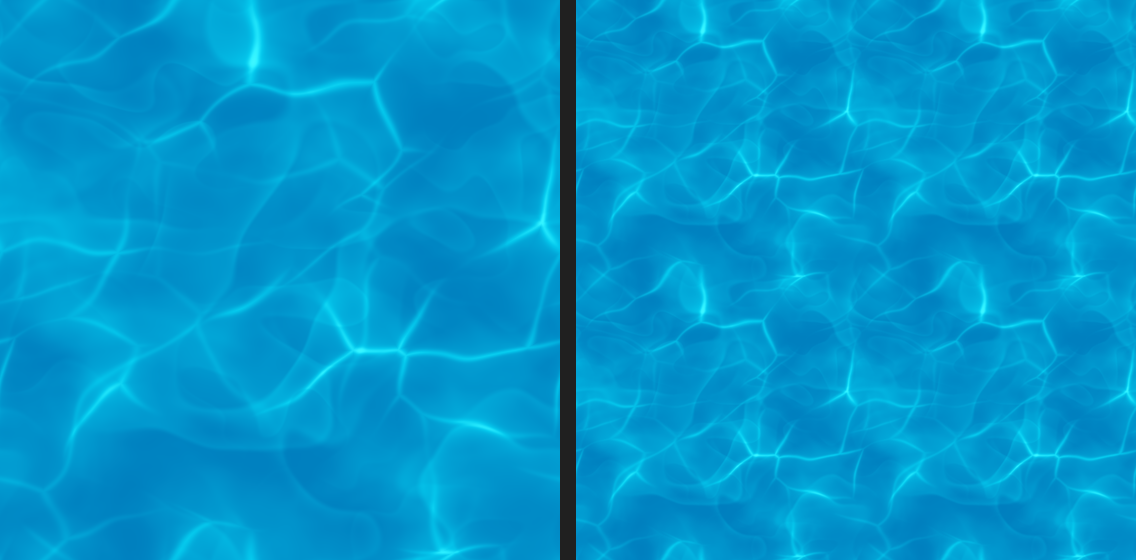
Left, the tile; right, the same tile 2 across and 2 down.
Write a WebGL 1 fragment shader that draws this texture.

```glsl
precision highp float;
uniform vec2 u_resolution;

#define DEEP vec3(0.0, 0.495, 0.745)
#define BRIGHT vec3(0.02, 0.85, 0.97)
#define GLINT vec3(0.22, 0.08, 0.02)
#define BASE_LIGHT 0.135
#define CLOUD_LIGHT 0.27
#define VEIL_LIGHT 0.25
#define GLOW_LIGHT 0.30
#define LINE_LIGHT 0.42
#define LINE_WIDTH 0.0045
#define GLOW_WIDTH 0.020
#define WARP 0.070
#define TILT 0.36

vec2 hash2(vec2 cell, vec2 period, float seed) {
  cell = mod(cell, period) + seed * 1.37;
  vec2 h = vec2(dot(cell, vec2(127.1, 311.7)), dot(cell, vec2(269.5, 183.3)));
  return fract(sin(h) * 43758.5453);
}

float corner(vec2 cell, vec2 offset, vec2 period, float seed) {
  float angle = 6.2831853 * hash2(cell, period, seed).x;
  return dot(vec2(cos(angle), sin(angle)), offset);
}

// Gradient noise that wraps over the unit square
float noise(vec2 uv, vec2 period, float seed) {
  vec2 p = uv * period;
  vec2 i = floor(p), f = p - i;
  vec2 s = f * f * f * (f * (f * 6.0 - 15.0) + 10.0);
  vec2 e = vec2(1.0, 0.0);
  float low = mix(corner(i, f, period, seed),
                  corner(i + e.xy, f - e.xy, period, seed), s.x);
  float high = mix(corner(i + e.yx, f - e.yx, period, seed),
                   corner(i + e.xx, f - e.xx, period, seed), s.x);
  return 1.4 * mix(low, high, s.y);
}

vec2 warp(vec2 uv, float seed) {
  vec2 broad = vec2(noise(uv, vec2(3.0), seed), noise(uv, vec2(3.0), seed + 1.0));
  vec2 fine = vec2(noise(uv, vec2(9.0), seed + 2.0), noise(uv, vec2(9.0), seed + 3.0));
  return uv + WARP * (broad + 0.26 * fine);
}

// Vector to a cell's seed point, in a metric stretched along the tilt
vec2 toSeed(vec2 cell, vec2 p, vec2 grid, float seed) {
  vec2 v = (cell + 0.1 + 0.8 * hash2(cell, grid, seed) - p) / grid;
  float c = cos(TILT), s = sin(TILT);
  return vec2(0.68 * (c * v.x + s * v.y), c * v.y - s * v.x);
}

// Distance to the nearest border between cells
float borderDistance(vec2 uv, vec2 grid, float seed) {
  vec2 p = uv * grid, home = floor(p), nearest = vec2(9.0);
  for (int y = -2; y <= 2; y++) {
    for (int x = -2; x <= 2; x++) {
      vec2 v = toSeed(home + vec2(x, y), p, grid, seed);
      if (dot(v, v) < dot(nearest, nearest)) nearest = v;
    }
  }
  float border = 1.0;
  for (int y = -2; y <= 2; y++) {
    for (int x = -2; x <= 2; x++) {
      vec2 v = toSeed(home + vec2(x, y), p, grid, seed);
      vec2 across = v - nearest;
      if (dot(across, across) > 1e-5)
        border = min(border, dot(0.5 * (v + nearest), normalize(across)));
    }
  }
  return border;
}

// Bright thread in a halo of changing width, fading along its length
float threads(vec2 uv, vec2 grid, float seed) {
  float d = borderDistance(warp(uv, seed), grid, seed);
  float strength = smoothstep(-0.3, 0.5, noise(uv, vec2(4.0), seed + 5.0));
  float spread = smoothstep(-0.4, 0.6, noise(uv, vec2(5.0), seed + 6.0));
  float width = LINE_WIDTH * (0.8 + 0.5 * strength);
  float core = exp(-d * d / (width * width));
  float glow = exp(-d / (GLOW_WIDTH * (0.5 + 1.8 * spread)));
  return strength * (LINE_LIGHT * core + GLOW_LIGHT * glow);
}

// Folded sheet of light: crisp on one side, fading on the other
float veil(vec2 uv, vec2 period, float seed) {
  float n = noise(warp(uv, seed), period, seed + 7.0);
  float strength = smoothstep(-0.4, 0.5, noise(uv, vec2(3.0), seed + 8.0));
  return strength * smoothstep(-0.07, 0.03, n) * exp(-6.0 * max(n, 0.0));
}

void main() {
  vec2 uv = gl_FragCoord.xy / u_resolution;

  // Broad patches of deep and shallow light, with finer mottling
  vec2 drift = warp(uv, 21.0);
  float cloud = noise(drift, vec2(3.0, 4.0), 31.0)
              + 0.6 * noise(drift, vec2(6.0, 8.0), 32.0)
              + 0.25 * noise(drift, vec2(12.0, 17.0), 33.0)
              + 0.10 * noise(drift, vec2(28.0, 33.0), 34.0);
  float light = BASE_LIGHT + CLOUD_LIGHT * cloud;

  // Overlapping veils
  light += VEIL_LIGHT * (veil(uv, vec2(4.0, 5.0), 41.0)
                       + veil(uv, vec2(5.0, 4.0), 53.0)
                       + 0.5 * veil(uv, vec2(8.0, 9.0), 67.0));

  // Main net of threads and a fainter one crossing it
  light += threads(uv, vec2(4.0, 5.0), 71.0);
  light += 0.4 * threads(uv, vec2(3.0, 4.0), 89.0);

  // Soft floor keeps the deep patches from going flat
  light = 0.5 * (light + sqrt(light * light + 0.006));
  vec3 color = mix(DEEP, BRIGHT, min(light, 1.1));
  color += GLINT * smoothstep(0.75, 1.3, light);
  gl_FragColor = vec4(color, 1.0);
}
```
